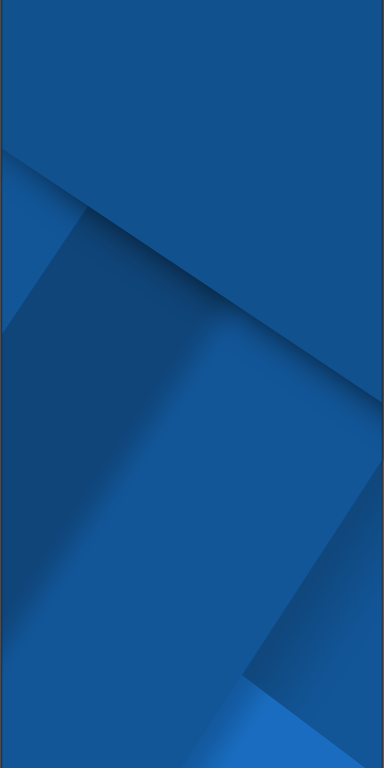
Write a WebGL 1 fragment shader that draws this background.

```glsl
precision highp float;

uniform vec2 u_resolution;

const vec3 TOP_BLUE = vec3(0.063, 0.318, 0.557);
const vec3 SHEET_BLUE = vec3(0.070, 0.337, 0.597);
const vec3 DEEP_BLUE = vec3(0.060, 0.270, 0.475);
const vec3 DUSK_BLUE = vec3(0.060, 0.272, 0.475);
const vec3 GLOW_LOW = vec3(0.075, 0.350, 0.625);
const vec3 GLOW_HIGH = vec3(0.098, 0.425, 0.750);
const vec3 FRAME_GREY = vec3(0.30, 0.30, 0.31);
const vec3 FRAME_WARM = vec3(0.42, 0.35, 0.33);

// Signed distance to the line a-b, positive on its left
float lineSide(vec2 p, vec2 a, vec2 b) {
  vec2 dir = normalize(b - a);
  return dir.x * (p.y - a.y) - dir.y * (p.x - a.x);
}

// Antialiased coverage where the distance is positive
float coverage(float dist, float pixel) {
  return smoothstep(-0.5 * pixel, 0.5 * pixel, dist);
}

// Brightness under a sheet whose edge lies at the given distance
float castShadow(float dist, float strength, float reach) {
  float t = max(dist, 0.0) / reach;
  return 1.0 - strength * exp(-t - 0.5 * t * t);
}

vec3 paperSheets(vec2 p, float pixel) {
  vec2 corner = vec2(0.630, 0.242);
  float top = lineSide(p, vec2(0.0, 1.617), vec2(1.0, 0.948));
  float left = lineSide(p, vec2(0.0, 1.122), vec2(0.229, 1.4635));
  float band = lineSide(p, vec2(0.0, 0.360), vec2(0.573, 1.229));
  float right = -lineSide(p, corner, vec2(0.995, 0.802));
  float lower = -lineSide(p, corner, vec2(0.951, 0.0));

  // Wide sheet fading into the deep band
  vec3 color = mix(SHEET_BLUE, DEEP_BLUE, smoothstep(-0.09, 0.025, band));
  color = mix(color, SHEET_BLUE, coverage(left, pixel));

  // Shaded right sheet and bright corner
  vec3 shaded = mix(DUSK_BLUE, SHEET_BLUE, smoothstep(-0.05, 0.25, right));
  vec3 glow = mix(GLOW_LOW, GLOW_HIGH, smoothstep(0.0, 0.11, right));
  vec3 folded = mix(shaded, glow, coverage(lower, pixel));
  color = mix(color, folded, coverage(right, pixel));

  // Top sheet and its shadow, deepest over the band
  float strength = 0.20 + 0.14 * smoothstep(0.0, 0.25, p.x);
  color *= castShadow(-top, strength, 0.055);
  return mix(color, TOP_BLUE, coverage(top, pixel));
}

// Thin side frame with a dark inner line
vec3 sideFrame(vec3 color, vec2 p, float pixel) {
  float inset = min(p.x, 1.0 - p.x);
  float warm = step(0.5, p.x) * (1.0 - smoothstep(0.79, 0.81, p.y));
  vec3 outer = mix(FRAME_GREY, FRAME_WARM, warm);
  color = mix(color, vec3(0.04, 0.09, 0.14), coverage(0.0058 - inset, pixel));
  return mix(color, outer, coverage(0.0039 - inset, pixel));
}

void main() {
  vec2 p = gl_FragCoord.xy / u_resolution * vec2(1.0, 2.0);
  float pixel = max(1.0 / u_resolution.x, 2.0 / u_resolution.y);
  vec3 color = paperSheets(p, pixel);
  gl_FragColor = vec4(sideFrame(color, p, pixel), 1.0);
}
```
